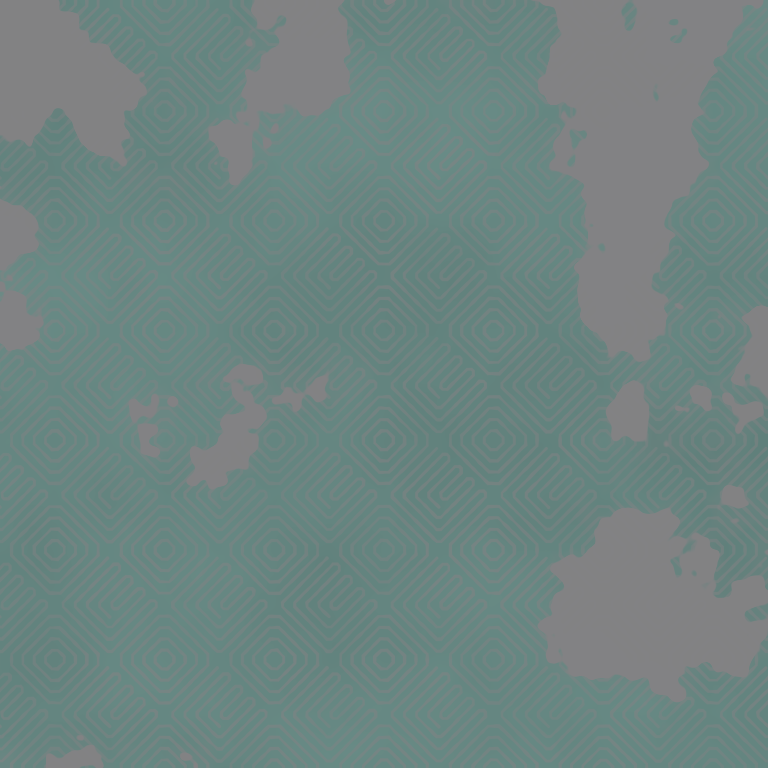
This pattern is drawn by a WebGL 2 fragment shader. Its source:

```glsl
#version 300 es
precision highp float;
// Worn teal fretwork: 7 by 7 repeats of nested diamonds alternating with
// angular key spirals, all on one diagonal grid of nine lines per repeat.
// Layered noise rubs the paint away to grey in ragged patches.

uniform vec2 u_resolution;
out vec4 fragColor;

float hash(vec2 p) {
    vec3 h = fract(p.xyx * vec3(0.1031, 0.1030, 0.0973));
    h += dot(h, h.yzx + 33.33);
    return fract((h.x + h.y) * h.z);
}

float noise(vec2 p) {
    vec2 cell = floor(p), f = fract(p);
    f = f * f * (3.0 - 2.0 * f);
    return mix(mix(hash(cell), hash(cell + vec2(1, 0)), f.x),
               mix(hash(cell + vec2(0, 1)), hash(cell + vec2(1, 1)), f.x), f.y);
}

float fbm(vec2 p) {
    float sum = 0.0, amplitude = 0.516;
    for (int i = 0; i < 5; i++) {
        sum += amplitude * noise(p);
        p = mat2(1.6, 1.2, -1.2, 1.6) * p + 17.3;
        amplitude *= 0.5;
    }
    return sum;
}

float segment(vec2 p, vec2 a, vec2 b) {
    vec2 ab = b - a;
    return length(p - a - ab * clamp(dot(p - a, ab) / dot(ab, ab), 0.0, 1.0));
}

// Four concentric diamonds whose tips are clipped more toward the outside.
float diamonds(vec2 p) {
    p = abs(p);
    float d = 1.0;
    for (int i = 1; i <= 4; i++) {
        float radius = float(i) / 9.0, clip = 0.018 + 0.008 * float(i);
        float ring = max((p.x + p.y - radius) * 0.7071, max(p.x, p.y) - radius + clip);
        d = min(d, abs(ring));
    }
    return d;
}

// One line folded into nested angles and fingers, its corners cut short.
float keySpiral(vec2 p) {
    const vec2 bends[19] = vec2[19](
        vec2(-1, 1), vec2(-1, -1), vec2(4, -1), vec2(4, 0), vec2(0, 0),
        vec2(0, 1), vec2(4, 1), vec2(4, 2), vec2(-2, 2), vec2(-2, -2),
        vec2(4, -2), vec2(4, -3), vec2(-3, -3), vec2(-3, 3), vec2(4, 3),
        vec2(4, 4), vec2(-4, 4), vec2(-4, -4), vec2(4, -4));
    vec2 q = vec2(p.x + p.y, p.x - p.y) * 9.0;
    vec2 last = bends[0];
    float d = 9.0;
    for (int i = 0; i < 18; i++) {
        vec2 cut = 0.35 * normalize(bends[i + 1] - bends[i]);
        vec2 start = bends[i] + cut, end = bends[i + 1] - cut;
        d = min(d, min(segment(q, last, start), segment(q, start, end)));
        last = end;
    }
    return d * 0.7071 / 9.0;
}

void main() {
    vec2 uv = gl_FragCoord.xy / u_resolution.y;
    vec2 tile = uv * 7.0 + vec2(0.0, 0.012);
    float pixel = 7.0 / u_resolution.y;

    // Fretwork with slightly uneven edges
    float d = min(diamonds(fract(tile - vec2(0.0, 0.5)) - 0.5),
                  keySpiral(fract(tile - vec2(0.5, 0.0)) - 0.5));
    d += 0.008 * (noise(tile * 19.0) - 0.5);
    float line = 1.0 - smoothstep(-0.7 * pixel, 0.7 * pixel, d - 0.014);
    line *= 0.38 + 0.2 * noise(tile * 2.3 + 40.0);

    // Mottled paint
    vec3 teal = vec3(0.392, 0.522, 0.502);
    teal *= 0.93 + 0.14 * fbm(uv * 5.0 + 60.0);
    vec3 grey = vec3(0.512, 0.510, 0.516);
    vec3 color = mix(teal, grey, line);

    // Ragged bare patches, more frequent toward the corners
    float wear = fbm(uv * 5.0 + vec2(11.0, 23.0));
    wear += 0.05 * (noise(uv * 75.0) - 0.5);
    wear += 0.09 * smoothstep(0.3, 0.7, length(uv - 0.5));
    float bare = smoothstep(0.617, 0.625, wear);
    color = mix(color, grey, 0.97 * bare);
    color = mix(color, grey, 0.15 * smoothstep(0.55, 0.62, wear));

    fragColor = vec4(color, 1.0);
}
```
